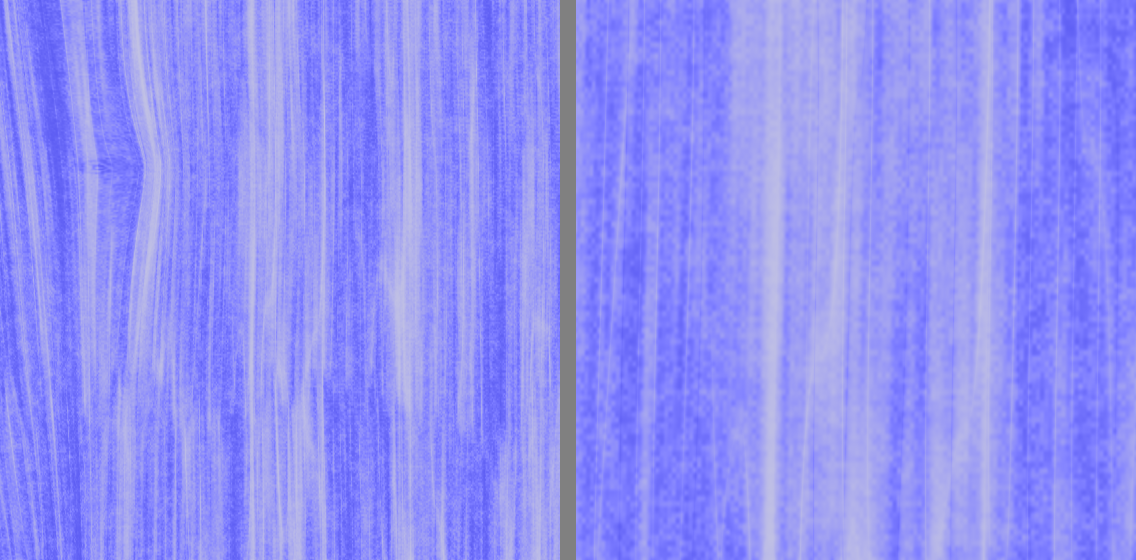
Left: the whole. Right: its middle third, enlarged.
Give the GLSL for this texture map, as a Shadertoy shader.

```glsl
float hash(vec2 p) {
    return fract(sin(dot(p, vec2(127.1, 311.7))) * 43758.5453);
}

// Smooth value noise, centred on zero
float noise(vec2 p) {
    vec2 i = floor(p), f = fract(p);
    f = f * f * (3.0 - 2.0 * f);
    float low = mix(hash(i), hash(i + vec2(1, 0)), f.x);
    float high = mix(hash(i + vec2(0, 1)), hash(i + vec2(1, 1)), f.x);
    return mix(low, high, f.y) - 0.5;
}

float bell(float x, float centre, float width) {
    float d = (x - centre) / width;
    return exp(-d * d);
}

// Pale line with a crisp right side and a soft left side
float vein(float x, float centre, float width) {
    float d = x - centre;
    return exp(-abs(d) / (d > 0.0 ? 0.25 * width : width));
}

// Thin continuous line along the zero crossings of a stretched noise
float ridge(vec2 p, float sharpness) {
    return pow(1.0 - 2.0 * abs(noise(p)), sharpness);
}

// Lean the left edge and push the fibres sideways around the knot
float bendFibres(vec2 p) {
    float lean = 0.1 * (p.y - 0.5) * smoothstep(0.21, 0.05, p.x);
    float dy = (p.y - 0.7) / (p.y > 0.7 ? 0.12 : 0.2);
    float bulge = 0.042 * exp(0.15 - sqrt(dy * dy + 0.0225)) * bell(p.x, 0.25, 0.065);
    float sway = 0.008 * noise(vec2(p.x * 5.0, p.y * 3.0 + 7.0));
    return p.x + lean - bulge + sway;
}

// Long fibres at several widths, with thin bright and dark lines
float fibres(vec2 p) {
    float tone = 0.11 * noise(p * vec2(24, 1.5));
    tone += 0.15 * noise(p * vec2(58, 2.2) + 13.0);
    tone += 0.16 * noise(p * vec2(120, 3.0) + 29.0);
    tone += 0.13 * noise(p * vec2(240, 6) + 41.0);
    tone += 0.12 * ridge(p * vec2(44, 1.1) + 57.0, 16.0);
    tone += 0.08 * ridge(p * vec2(80, 1.8) + 71.0, 12.0);
    return tone - 0.07 * ridge(p * vec2(60, 2.0) + 93.0, 14.0) - 0.02;
}

// Broad dark and light stripes
float bands(float x) {
    float dark = 0.13 * bell(x, 0.115, 0.017) + 0.06 * bell(x, 0.045, 0.018)
        + 0.10 * bell(x, 0.41, 0.019) + 0.09 * bell(x, 0.62, 0.03)
        + 0.06 * bell(x, 0.675, 0.018) + 0.08 * bell(x, 0.80, 0.012)
        + 0.09 * bell(x, 0.87, 0.032) + 0.02 * smoothstep(0.25, 0.18, x);
    float light = 0.04 * bell(x, 0.51, 0.06) + 0.06 * bell(x, 0.74, 0.04)
        + 0.05 * bell(x, 0.96, 0.04) + 0.03 * bell(x, 0.30, 0.05);
    return light - dark;
}

float veins(float x, float y) {
    float upper = smoothstep(0.26, 0.4, y);
    return 0.14 * upper * vein(x, 0.243, 0.013)
        + 0.17 * upper * vein(x, 0.166, 0.006)
        + 0.14 * vein(x, 0.075, 0.007)
        + 0.12 * vein(x, 0.452, 0.008)
        + 0.12 * vein(x, 0.579, 0.007)
        + 0.10 * vein(x, 0.712, 0.007);
}

void mainImage(out vec4 fragColor, in vec2 fragCoord) {
    vec2 uv = fragCoord / iResolution.xy;
    vec2 p = vec2(bendFibres(uv), uv.y);

    // A ragged seam swaps the fibres near the bottom
    float seam = smoothstep(0.30, 0.24, uv.y + 0.16 * noise(vec2(p.x * 45.0, 3.0)));
    float tone = 0.575 + bands(p.x) + veins(p.x, p.y);
    tone += mix(fibres(p), fibres(p + vec2(3.7, 5.0)), seam);

    // Dark knot with small rings
    vec2 k = (uv - vec2(0.175, 0.70)) / vec2(0.034, 0.013);
    float r = length(k);
    tone -= exp(-r * r) * (0.13 + 0.07 * sin(9.0 * r + 4.0 * noise(k * 2.0)));

    // Cross-grain smudges and fine speckle, stronger in the dark wood
    float rough = mix(1.3, 0.6, smoothstep(0.42, 0.66, tone));
    tone += rough * (0.07 * noise(p * vec2(75, 60)) + 0.06 * noise(p * vec2(150, 190))
        + 0.12 * noise(p * vec2(400, 300)));

    // Soften both ends of the tone range
    tone = 0.56 + 0.21 * tanh((tone - 0.56) / 0.22);
    float blue = min(min(0.8 + 0.42 * tone, 1.0), 1.24 - 0.46 * tone);
    fragColor = vec4(tone, tone, blue, 1.0);
}
```
